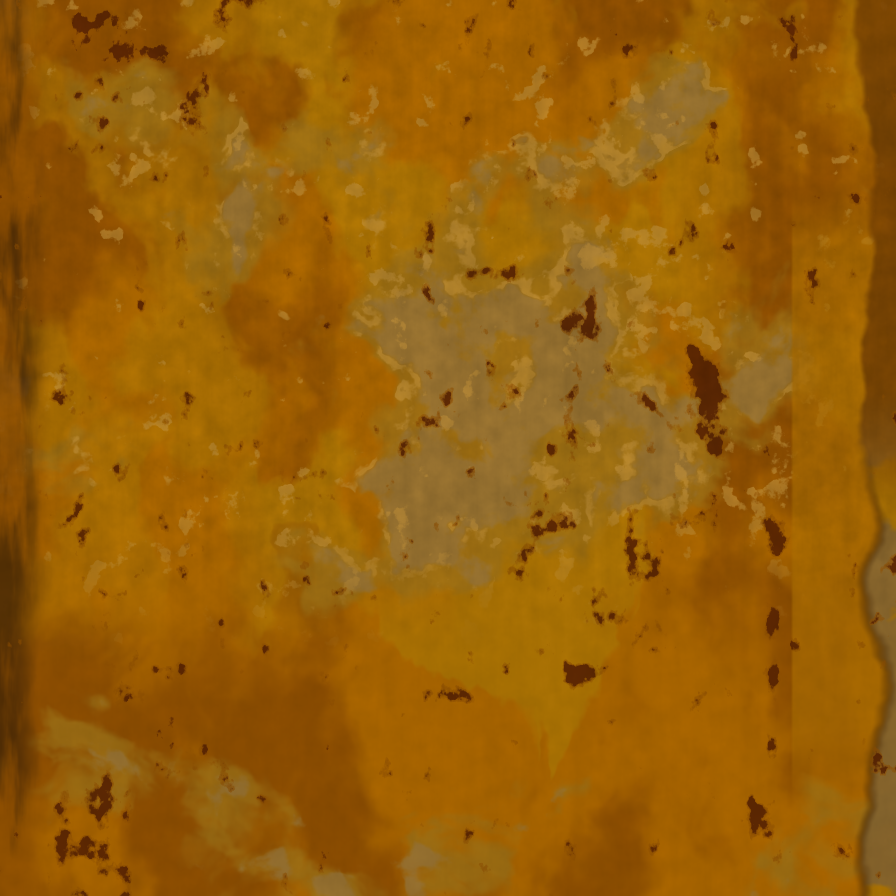
Write a WebGL 1 fragment shader that draws this texture.

```glsl
precision highp float;
// Weathered ochre wall: amber paint with drips, worn plaster, pale flakes and rust specks.
uniform vec2 u_resolution;

const vec3 AMBER   = vec3(0.645, 0.385, 0.000);
const vec3 OCHRE   = vec3(0.650, 0.440, 0.015);
const vec3 BURNT   = vec3(0.535, 0.295, 0.005);
const vec3 DULL    = vec3(0.590, 0.420, 0.080);
const vec3 PLASTER = vec3(0.570, 0.435, 0.210);
const vec3 FLAKE   = vec3(0.710, 0.530, 0.210);
const vec3 RUST    = vec3(0.330, 0.130, 0.010);
const vec3 UMBER   = vec3(0.270, 0.150, 0.020);

const vec2  WORN_CENTER = vec2(0.57, 0.62);
const vec2  WORN_RADIUS = vec2(0.34, 0.32);
const float CREASE_X    = 0.884;
const float PEEL_X      = 0.945;
const float GRAIN       = 0.09;

float hash(vec2 p) {
  vec3 q = fract(p.xyx * 0.1031);
  q += dot(q, q.yzx + 33.33);
  return fract((q.x + q.y) * q.z);
}

float noise(vec2 p) {
  vec2 i = floor(p), f = fract(p);
  f = f * f * (3.0 - 2.0 * f);
  return mix(mix(hash(i), hash(i + vec2(1, 0)), f.x),
             mix(hash(i + vec2(0, 1)), hash(i + vec2(1, 1)), f.x), f.y);
}

// Fractal noise, averaging one half.
float fbm(vec2 p) {
  float sum = 0.0, amp = 0.516;
  for (int i = 0; i < 5; i++) {
    sum += amp * noise(p);
    p = mat2(0.8, 0.6, -0.6, 0.8) * p * 2.03 + 17.3;
    amp *= 0.5;
  }
  return sum;
}

float segmentDistance(vec2 p, vec2 a, vec2 b) {
  vec2 ab = b - a;
  return length(p - a - ab * clamp(dot(p - a, ab) / dot(ab, ab), 0.0, 1.0));
}

// Soft spot that is 1 on the segment and fades out over a radius.
float cluster(vec2 p, vec2 a, vec2 b, float radius) {
  return 1.0 - smoothstep(0.0, radius, segmentDistance(p, a, b));
}

void main() {
  vec2 uv = gl_FragCoord.xy / u_resolution;
  vec2 warp = vec2(fbm(uv * 9.0), fbm(uv * 9.0 + 40.0)) - 0.5;
  vec2 p = uv + 0.08 * warp;
  float worn = 1.0 - smoothstep(0.3, 1.35, length((p - WORN_CENTER) / WORN_RADIUS));
  float upper = smoothstep(0.25, 0.45, p.y);

  // Amber ground with burnt clouds along the top and sides.
  float clouds = fbm(p * vec2(6.0, 4.0) + 3.0);
  float burntBias = 0.20 * smoothstep(0.84, 1.0, p.y) * smoothstep(0.55, 0.75, p.x)
                  + 0.05 * (1.0 - smoothstep(0.1, 0.4, p.x)) - 0.12 * worn;
  vec3 color = mix(AMBER, BURNT, smoothstep(0.50, 0.68, clouds + burntBias));

  // Ochre coat ending below in crisp hanging tongues.
  float dripEdge = 0.02 + 0.52 * fbm(vec2(p.x * 8.0, p.y * 2.5) + 8.0);
  float coat = smoothstep(0.0, 0.018, p.y - dripEdge)
             * smoothstep(0.25, 0.32, p.x) * (1.0 - smoothstep(0.74, 0.82, p.x));
  float patches = smoothstep(0.46, 0.58, fbm(p * vec2(9.0, 7.0) + 21.0) + 0.12 * worn - 0.03);
  color = mix(color, OCHRE, 0.9 * coat * mix(1.0, patches, upper));
  color = mix(color, OCHRE, 0.65 * patches * upper * (1.0 - coat));

  // Worn areas: dull film, bare plaster, then pale broken rims.
  float wear = fbm(p * 8.0 + 55.0) + 0.24 * (worn - 0.5);
  color = mix(color, DULL, 0.85 * smoothstep(0.51, 0.62, wear));
  float chips = fbm(uv * 26.0 + 0.8 * warp);
  float bare = wear + 0.45 * (chips - 0.5);
  color = mix(color, PLASTER, 0.8 * smoothstep(0.63, 0.72, bare));
  float rim = smoothstep(0.0, 0.03, 0.05 - abs(bare - 0.63));
  float flakes = rim * smoothstep(0.52, 0.64, fbm(uv * 34.0 + 9.0)) * upper;
  flakes = max(flakes, smoothstep(0.70, 0.77, fbm(uv * 38.0 + 71.0) + 0.04 * worn) * upper);
  color = mix(color, FLAKE, 0.65 * flakes);

  // Faint vertical crease on the right.
  float crease = smoothstep(CREASE_X - 0.002, CREASE_X + 0.002, uv.x);
  float creaseSpan = smoothstep(0.08, 0.2, uv.y) * (1.0 - smoothstep(0.7, 0.8, uv.y));
  color = mix(color, mix(AMBER, OCHRE, 0.45), 0.75 * crease * creaseSpan);

  // Peeled right margin: brown above, grey plaster below, shaded lip.
  float peel = uv.x - PEEL_X - 0.10 * (fbm(vec2(uv.y * 5.0, 2.0)) - 0.5) - 0.05 * warp.x;
  float peeled = smoothstep(-0.004, 0.006, peel);
  float greyPart = 1.0 - smoothstep(0.40, 0.56, p.y);
  vec3 brown = mix(BURNT, UMBER, 0.1 + 0.45 * fbm(p * 9.0));
  vec3 grey = mix(PLASTER * 0.88, OCHRE, smoothstep(0.54, 0.62, fbm(p * 11.0 + 5.0)));
  color = mix(color, mix(brown, grey, greyPart), 0.9 * peeled);
  color = mix(color, UMBER, 0.45 * (1.0 - smoothstep(0.0, 0.012, abs(peel))) * greyPart);

  // Dark streaked left margin.
  float margin = 1.0 - smoothstep(0.015, 0.06, uv.x + 0.04 * warp.x);
  float soot = fbm(uv * vec2(30.0, 6.0) + 13.0);
  color = mix(color, mix(BURNT, UMBER, smoothstep(0.38, 0.66, soot)), 0.85 * margin);

  // Rust specks gathered in corners, down the crease and in the worn middle.
  float rustiness = cluster(uv, vec2(0.10, 0.97), vec2(0.14, 0.92), 0.10);
  rustiness = max(rustiness, cluster(uv, vec2(0.08, 0.0), vec2(0.11, 0.10), 0.09));
  rustiness = max(rustiness, cluster(p, vec2(0.78, 0.60), vec2(0.86, 0.39), 0.07));
  rustiness = max(rustiness, 0.7 * cluster(p, vec2(0.86, 0.39), vec2(0.86, 0.08), 0.05));
  rustiness = max(rustiness, 0.65 * cluster(p, vec2(0.64, 0.60), vec2(0.67, 0.30), 0.11));
  rustiness *= 1.0 - crease * creaseSpan;
  float speck = fbm(uv * vec2(44.0, 36.0) + 90.0) - mix(0.77, 0.57, rustiness);
  color = mix(color, BURNT, 0.6 * smoothstep(-0.06, 0.0, speck));
  color = mix(color, RUST, 0.9 * smoothstep(0.0, 0.06, speck));

  // Fine mottling and faint vertical brush marks.
  float mottle = fbm(uv * 60.0) + 0.5 * fbm(uv * vec2(90.0, 8.0)) - 0.75;
  color *= 1.0 + GRAIN * 2.0 * mottle * mix(0.5, 1.0, upper);
  gl_FragColor = vec4(color, 1.0);
}
```
